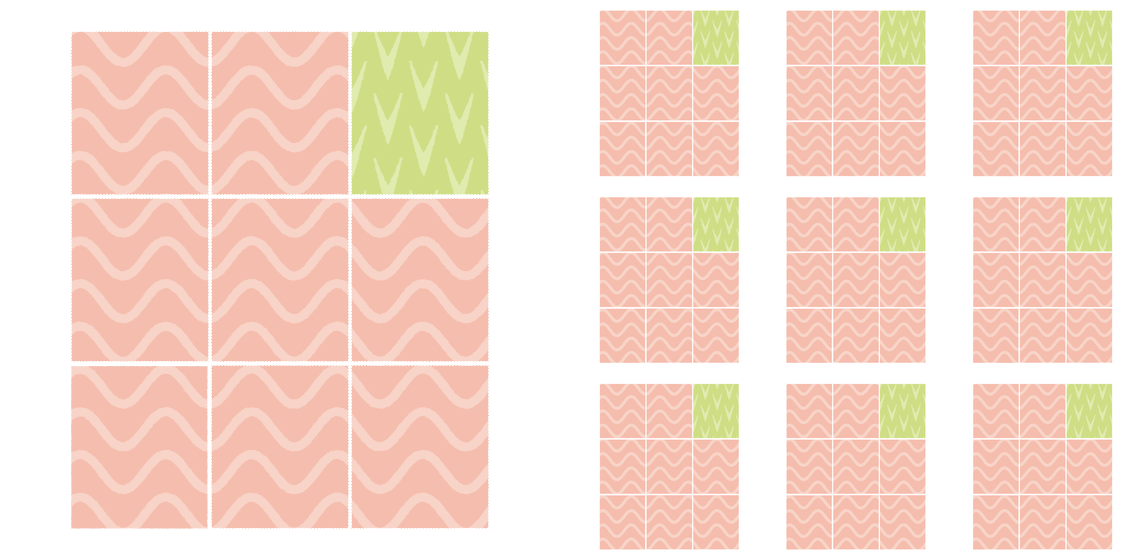
Left, the tile; right, the same tile 3 across and 3 down.
Give the GLSL for this pattern, as a Shadertoy shader.

```glsl
// A sheet of 3 x 3 cut-paper tiles on white: eight pink ones with pale waves and
// one green one, top right, with pale V leaves. Waves and leaves are repeated
// distance functions; sine scallops and wrapping value noise roughen the edges.

const float TAU = 6.2831853;

const vec3 WHITE = vec3(1.0);
const vec3 PINK = vec3(0.96, 0.74, 0.68);
const vec3 PALE_PINK = vec3(0.97, 0.83, 0.78);
const vec3 GREEN = vec3(0.81, 0.87, 0.52);
const vec3 PALE_GREEN = vec3(0.88, 0.92, 0.69);

const vec2 TILE_PITCH = vec2(0.25, 0.298);
const vec2 TILE_HALF = vec2(0.1228, 0.1459);

// Integer hash of a lattice cell, 0 to 1
float hash(ivec2 cell) {
    uint h = uint(cell.x) * 1597334677u ^ uint(cell.y) * 3812015801u;
    h = (h ^ (h >> 15)) * 2246822519u;
    h ^= h >> 13;
    return float(h & 65535u) / 65535.0;
}

// Value noise that wraps after one canvas, -1 to 1
float wrapNoise(vec2 uv, int cells) {
    vec2 p = fract(uv) * float(cells);
    ivec2 a = ivec2(floor(p)) % cells;
    ivec2 b = (a + 1) % cells;
    vec2 f = smoothstep(0.0, 1.0, fract(p));
    float low = mix(hash(a), hash(ivec2(b.x, a.y)), f.x);
    float high = mix(hash(ivec2(a.x, b.y)), hash(b), f.x);
    return 2.0 * mix(low, high, f.y) - 1.0;
}

// Coverage of a shape from its signed distance
float fill(float dist, float pixel) {
    return 1.0 - smoothstep(-0.6 * pixel, 0.6 * pixel, dist);
}

// Rectangle with small scallops along its sides
float scallopedBox(vec2 p, vec2 halfSize, float depth, float period) {
    vec2 bumps = depth * abs(sin(0.5 * TAU * p.yx / period));
    vec2 d = abs(p) - halfSize + bumps;
    return max(d.x, d.y);
}

// Stacked cosine strokes of even width
float waves(vec2 uv, vec2 crest, vec2 pitch, float amplitude, float halfWidth) {
    float phase = TAU * (uv.x - crest.x) / pitch.x;
    float slope = amplitude * TAU / pitch.x * sin(phase);
    float y = uv.y - crest.y + amplitude * (1.0 - cos(phase));
    y -= pitch.y * round(y / pitch.y);
    return abs(y) / sqrt(1.0 + slope * slope) - halfWidth;
}

// One V leaf pair, its point at the origin and arms upward
float leafPair(vec2 p, vec2 size, float notch) {
    float t = p.y / size.y;
    float outer = size.x * pow(max(t, 0.0), 0.8);
    float inner = 0.84 * size.x * pow(max((t - notch) / (1.0 - notch), 0.0), 0.85);
    float x = abs(p.x);
    float sides = 0.9 * max(x - outer, t > notch ? inner - x : -1.0);
    return max(sides, max(p.y - size.y, -p.y));
}

// Leaf pairs on a staggered lattice
float leaves(vec2 uv, vec2 origin, vec2 pitch, vec2 size, float notch) {
    float dist = 1.0;
    vec2 margin = vec2(0.5 * pitch.x, 0.012);
    for (int i = 0; i < 2; i++) {
        vec2 p = uv - origin - 0.5 * float(i) * pitch;
        p = mod(p + margin, pitch) - margin;
        dist = min(dist, leafPair(p, size, notch));
    }
    return dist;
}

void mainImage(out vec4 fragColor, in vec2 fragCoord) {
    vec2 uv = fragCoord / iResolution.xy;
    float pixel = 1.0 / min(iResolution.x, iResolution.y);
    float rough = 0.0008 * wrapNoise(uv, 240);

    // Tile under this point
    vec2 id = clamp(round((uv - 0.5) / TILE_PITCH), -1.0, 1.0);
    vec2 local = uv - 0.5 - id * TILE_PITCH;
    bool isGreen = id.x + id.y > 1.5;
    bool isTrimmed = id.x + id.y < -1.5;

    // The lower left tile is cut a little short on its top and right, with clean sides
    vec2 trim = isTrimmed ? vec2(0.0011, 0.0008) : vec2(0.0);
    float depth = isTrimmed ? 0.0003 : 0.0012;
    float tile = scallopedBox(local + trim, TILE_HALF - trim, depth, 0.0056);

    // Motifs run on continuously behind the gaps
    float motif = isGreen
        ? leaves(uv, vec2(0.6927, 0.7422), vec2(0.1276, 0.1152), vec2(0.0262, 0.091), 0.47)
        : waves(uv, vec2(0.4492, 0.875), vec2(0.153, 0.0763), 0.0312, 0.0081);

    vec3 paper = isGreen ? GREEN : PINK;
    vec3 pale = isGreen ? PALE_GREEN : PALE_PINK;
    vec3 color = mix(paper, pale, fill(motif + rough, pixel));
    color = mix(WHITE, color, fill(tile + 0.4 * rough, pixel));
    fragColor = vec4(color, 1.0);
}
```
